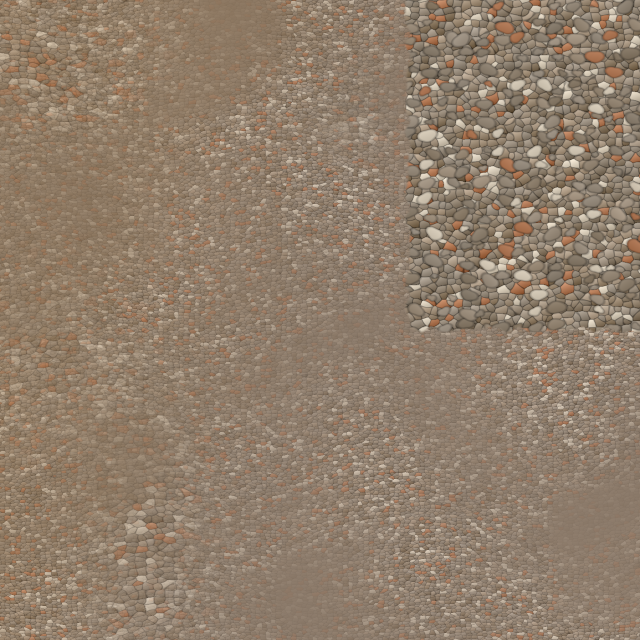
A WebGL 2 fragment shader for this texture:

```glsl
#version 300 es
precision highp float;
// Sandy ground with fine, flattened grit in uneven drifts, streaks of larger
// chips, and one panel of coarse mixed pebbles in the upper right.
// Each grain size is a layer of cellular noise, tinted and lit per cell.

uniform vec2 u_resolution;
out vec4 fragColor;

vec3 hash3(vec2 p) {
    vec3 q = fract(p.xyx * vec3(0.1031, 0.1030, 0.0973));
    q += dot(q, q.yxz + 33.33);
    return fract((q.xxy + q.yzz) * q.zyx);
}

// Tan to grey stones, with a few rusty and a few pale ones
vec3 stoneColour(vec3 r) {
    vec3 c = mix(vec3(0.45, 0.38, 0.29), vec3(0.67, 0.60, 0.52), r.x);
    c = mix(c, vec3(0.52, 0.50, 0.47), 0.6 * r.y);
    c = mix(c, vec3(0.67, 0.41, 0.26), 0.75 * step(0.92, r.z));
    return mix(c, vec3(0.82, 0.78, 0.71), 0.85 * step(r.z, 0.10));
}

// Packed stones, one per cell, with dark gaps and light from above
vec3 gravel(vec2 p) {
    float nearest = 9.0, second = 9.0;
    vec2 offset = vec2(0.0), owner = vec2(0.0);
    for (int j = -1; j <= 1; j++) {
        for (int i = -1; i <= 1; i++) {
            vec2 cell = floor(p) + vec2(i, j);
            vec3 r = hash3(cell);
            vec2 d = p - cell - 0.1 - 0.8 * r.xy;
            float dist = length(d) * (0.75 + 0.5 * r.z);
            if (dist < nearest) {
                second = nearest;
                nearest = dist;
                offset = d;
                owner = cell;
            } else {
                second = min(second, dist);
            }
        }
    }
    float body = smoothstep(0.0, 0.2, second - nearest);
    vec3 c = stoneColour(hash3(owner + 71.0)) * mix(0.68, 1.06, body);
    return c + 0.16 * dot(offset, vec2(-0.4, 0.9));
}

// Separate rounded pebbles laid over smaller gravel
vec3 addPebbles(vec3 under, vec2 p) {
    for (int j = -1; j <= 1; j++) {
        for (int i = -1; i <= 1; i++) {
            vec2 cell = floor(p) + vec2(i, j);
            vec3 r = hash3(cell + 19.0);
            vec3 tint = hash3(cell + 143.0);
            vec2 d = p - cell - 0.2 - 0.6 * r.xy;
            float turn = (r.x - 0.5) * 1.6;
            d = mat2(cos(turn), sin(turn), -sin(turn), cos(turn)) * d;
            float bumps = 0.03 * sin(atan(d.y, d.x) * 3.0 + 6.3 * r.y);
            float radius = mix(0.2, 0.48, r.z) * step(0.35, tint.y);
            float dist = length(d * vec2(0.85, 1.3)) + bumps - radius;
            float inside = smoothstep(0.03, -0.03, dist) * step(0.01, radius);
            float shade = 0.82 + 0.22 * smoothstep(0.0, -0.13, dist);
            vec3 c = stoneColour(tint) * shade + 0.12 * d.y;
            under *= 1.0 - 0.25 * smoothstep(0.12, 0.0, dist) * step(0.01, radius);
            under = mix(under, c, inside);
        }
    }
    return under;
}

float waves(vec2 p) {
    return (sin(p.x * 9.0 + 2.0 * sin(p.y * 7.0)) + sin(p.y * 13.0 + 2.5 * sin(p.x * 8.0 + 1.0))
        + 0.7 * sin(p.x * 23.0 - p.y * 17.0 + 2.0 * sin(p.y * 19.0))) / 2.7;
}

// Soft oval region
float drift(vec2 p, vec2 centre, vec2 size) {
    vec2 d = (p - centre) / size;
    return exp(-dot(d, d));
}

vec3 terrain(vec2 p) {
    float swell = waves(p);

    // Bare sand, warmer on the left and greyer towards the middle
    float grey = smoothstep(0.05, 0.55, p.x - 0.35 * (p.y - 0.5) + 0.08 * swell);
    vec3 sand = mix(vec3(0.56, 0.475, 0.385), vec3(0.555, 0.485, 0.42), grey);
    sand *= 1.0 + 0.025 * swell;

    // Grit density: drifts broken up by soft-edged panels
    vec2 quilt = p * vec2(4.7, 3.8) + 0.04 * waves(p * 3.0);
    vec2 within = fract(quilt);
    float panel = hash3(floor(quilt) + 5.0).x - 0.5;
    panel *= smoothstep(0.0, 0.12, within.x) * smoothstep(1.0, 0.6, within.x);
    panel *= smoothstep(0.0, 0.2, within.y) * smoothstep(1.0, 0.8, within.y);
    float density = clamp(0.62 + 0.4 * swell + 0.7 * panel, 0.12, 1.0);

    // Fine grit, then larger chips in a few streaks
    vec2 bent = p + vec2(0.0, 0.006 * sin(p.x * 15.0 + p.y * 6.0));
    vec3 mean = vec3(0.54, 0.475, 0.405);
    vec3 c = sand + 0.75 * density * (gravel(bent * vec2(125.0, 215.0)) - mean);
    float chips = drift(p, vec2(0.23, 0.17), vec2(0.09, 0.22))
        + 0.7 * drift(p, vec2(0.06, 0.88), vec2(0.16, 0.15))
        + 0.7 * drift(p, vec2(0.57, 0.83), vec2(0.06, 0.07))
        + 0.5 * drift(p, vec2(0.06, 0.47), vec2(0.12, 0.14));
    chips = clamp(chips * (0.75 + 0.5 * swell), 0.0, 0.8);
    c = mix(c, sand + 0.85 * (gravel(bent * vec2(66.0, 112.0)) - mean), chips);

    // Coarse panel with a slightly ragged border
    vec2 edge = p - vec2(0.637, 0.485) + 0.004 * sin(p.yx * 90.0 + 2.0 * sin(p.yx * 47.0));
    float coarse = smoothstep(-0.003, 0.003, min(edge.x, edge.y));
    vec3 pebbles = addPebbles(gravel(p * vec2(76.0, 92.0)), p * vec2(35.0, 40.0));
    return mix(c, pebbles, coarse);
}

void main() {
    // Four samples per pixel soften the smallest grains
    vec3 sum = vec3(0.0);
    for (int k = 0; k < 4; k++) {
        vec2 jitter = vec2(k % 2, k / 2) * 0.5 - 0.25;
        sum += terrain((gl_FragCoord.xy + jitter) / u_resolution);
    }
    fragColor = vec4(clamp(sum * 0.25, 0.0, 1.0), 1.0);
}
```
